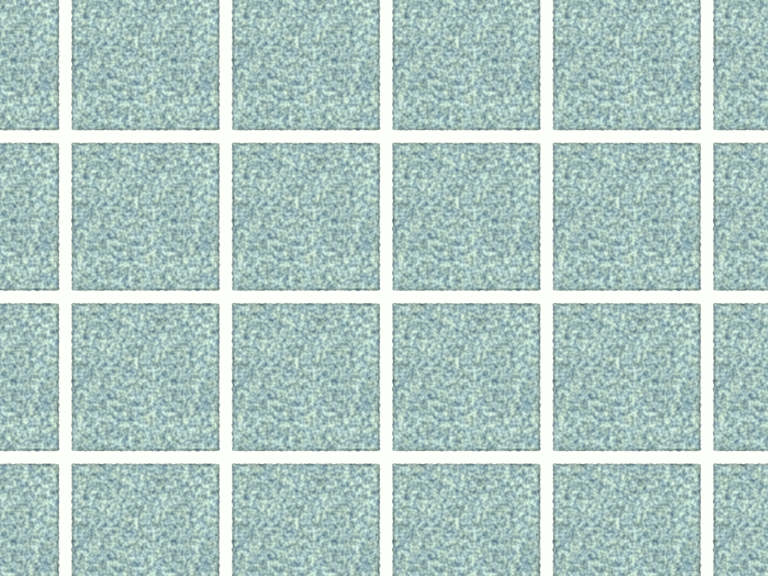
Give the GLSL for this pattern, as a WebGL 2 fragment shader.

```glsl
#version 300 es
precision highp float;

uniform vec2 u_resolution;
out vec4 fragColor;

// Layout: lengths in canvas heights, or in tiles where noted
const float PITCH = 0.2785;               // tile spacing
const vec2 JOINT_ORIGIN = vec2(0.1135, 0.2060); // centre of one grout crossing
const float GROUT_WIDTH = 0.080;          // in tiles
const float CORNER_RADIUS = 0.010;        // in tiles
const float EDGE_WOBBLE = 0.007;          // in tiles
const float EDGE_SOFTNESS = 0.006;        // in tiles
const float RIM_WIDTH = 0.012;            // in tiles
const float RIM_DARKENING = 0.22;

// Speckle: frequencies in cells per tile
const float BLOTCH_FREQ = 6.0;
const float GRAIN_FREQ = 29.0;
const float FLECK_FREQ = 53.0;
const float BLOTCH_GAIN = 0.22;
const float GRAIN_GAIN = 0.85;
const float FLECK_GAIN = 0.75;
const float TINT_AMOUNT = 0.045;

const vec3 GROUT_COLOR = vec3(0.99, 1.00, 0.98);
const vec3 DARK_GLAZE = vec3(0.48, 0.59, 0.60);
const vec3 LIGHT_GLAZE = vec3(0.80, 0.91, 0.87);
const vec3 COOL_TINT = vec3(-0.7, -0.2, 1.0);

vec2 gradientAt(vec2 cell) {
    vec3 p = fract(cell.xyx * vec3(0.1031, 0.1030, 0.0973));
    p += dot(p, p.yzx + 33.33);
    float angle = 6.28319 * fract((p.x + p.y) * p.z);
    return vec2(cos(angle), sin(angle));
}

float gradientNoise(vec2 p) {
    vec2 cell = floor(p);
    vec2 f = p - cell;
    vec2 u = f * f * f * (f * (f * 6.0 - 15.0) + 10.0);
    float a = dot(gradientAt(cell), f);
    float b = dot(gradientAt(cell + vec2(1, 0)), f - vec2(1, 0));
    float c = dot(gradientAt(cell + vec2(0, 1)), f - vec2(0, 1));
    float d = dot(gradientAt(cell + vec2(1, 1)), f - vec2(1, 1));
    return mix(mix(a, b, u.x), mix(c, d, u.x), u.y);
}

float roundedSquare(vec2 p, float halfSize, float radius) {
    vec2 q = abs(p) - halfSize + radius;
    return length(max(q, 0.0)) + min(max(q.x, q.y), 0.0) - radius;
}

// Every tile carries the same print, so this depends on local position only
vec3 glaze(vec2 local) {
    float blotch = gradientNoise(local * BLOTCH_FREQ + 11.3);
    float grain = gradientNoise(local * GRAIN_FREQ + 47.7);
    float fleck = gradientNoise(local * FLECK_FREQ + 131.1);
    float tone = 0.5 + BLOTCH_GAIN * blotch + GRAIN_GAIN * grain + FLECK_GAIN * fleck;
    tone = clamp(tone, -0.25, 1.15);

    // Shadows lean blue and patches drift between blue and green
    float tint = gradientNoise(local * GRAIN_FREQ * 0.5 + 83.9) + 0.4 * (0.5 - tone);
    return mix(DARK_GLAZE, LIGHT_GLAZE, tone) + COOL_TINT * TINT_AMOUNT * tint;
}

void main() {
    vec2 uv = gl_FragCoord.xy / u_resolution.y;
    vec2 local = fract((uv - JOINT_ORIGIN) / PITCH);
    float pixel = 1.0 / (u_resolution.y * PITCH);

    // Tile outline with a slightly ragged edge
    float edge = roundedSquare(local - 0.5, 0.5 - 0.5 * GROUT_WIDTH, CORNER_RADIUS);
    edge += EDGE_WOBBLE * gradientNoise(local * 40.0 + 5.5);
    float blur = max(0.75 * pixel, EDGE_SOFTNESS);
    float tileMask = 1.0 - smoothstep(-blur, blur, edge);

    // Glaze, shaded along the rim
    vec3 tileColor = glaze(local);
    float rim = 1.0 - smoothstep(0.0, 2.0 * RIM_WIDTH, -edge);
    tileColor *= 1.0 - RIM_DARKENING * rim;

    fragColor = vec4(mix(GROUT_COLOR, tileColor, tileMask), 1.0);
}
```
